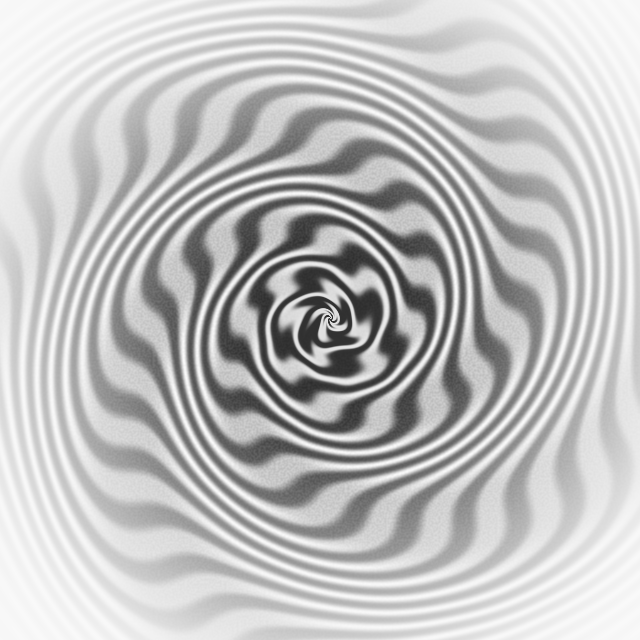
Give the GLSL for this background, as a WebGL 1 fragment shader.

```glsl
precision highp float;
// Monochrome whirl: four-fold rippled rings twisting out of a dark hub into white.

uniform vec2 u_resolution;

#define CENTER vec2(0.011, -0.005)
#define ARMS 4.0
#define TWIST 8.4
#define ARM_PHASE 0.45
#define RING_DENSITY 165.0
#define RING_PHASE 4.0
#define RIPPLE 14.0
#define HUB_WARP 0.018
#define GRAIN_SCALE 260.0
#define GRAIN_AMOUNT 0.10

vec2 gradientAt(vec2 cell) {
  vec3 h = fract(cell.xyx * vec3(0.1031, 0.1030, 0.0973));
  h += dot(h, h.yzx + 33.33);
  float angle = 6.2832 * fract((h.x + h.y) * h.z);
  return vec2(cos(angle), sin(angle));
}

float gradientNoise(vec2 p) {
  vec2 cell = floor(p);
  vec2 f = p - cell;
  vec2 w = f * f * f * (f * (f * 6.0 - 15.0) + 10.0);
  float a = dot(gradientAt(cell), f);
  float b = dot(gradientAt(cell + vec2(1.0, 0.0)), f - vec2(1.0, 0.0));
  float c = dot(gradientAt(cell + vec2(0.0, 1.0)), f - vec2(0.0, 1.0));
  float d = dot(gradientAt(cell + vec2(1.0, 1.0)), f - vec2(1.0, 1.0));
  return mix(mix(a, b, w.x), mix(c, d, w.x), w.y);
}

void main() {
  vec2 uv = (gl_FragCoord.xy - 0.5 * u_resolution) / min(u_resolution.x, u_resolution.y);
  vec2 p = uv - CENTER;

  // Bend the space near the hub so its lobes are irregular
  float hub = exp(-dot(p, p) * 70.0);
  vec2 bend = vec2(gradientNoise(p * 16.0 + 3.7), gradientNoise(p * 16.0 + 21.3));
  p += HUB_WARP * hub * bend;
  float radius = length(p);
  float angle = atan(p.y, p.x + 1e-6);

  // Logarithmic arms ripple the rings, crowding them on one flank of each arm
  float arm = ARMS * angle - TWIST * log(radius + 0.006) + ARM_PHASE;
  float ripple = RIPPLE * sqrt(radius * radius + 0.01) * cos(arm);
  float wobble = 0.9 * gradientNoise(uv * 6.0 + 8.0);
  float wave = 0.5 + 0.5 * cos(RING_DENSITY * radius + RING_PHASE + ripple + wobble);
  float crowding = smoothstep(-0.7, 0.8, sin(arm));

  // Soft grey stripes in the open flanks, crisp white ones in the crowded flanks
  float rim = smoothstep(0.05, 0.66, radius);
  float darkTone = mix(0.19, 0.93, rim);
  float openTone = mix(0.76, 0.92, smoothstep(0.15, 0.6, radius));
  float lightTone = mix(openTone, 0.97, crowding);
  lightTone = mix(lightTone, 0.88, hub);
  float stripe = mix(smoothstep(0.05, 0.8, wave), pow(wave, 1.25), crowding);
  stripe = mix(stripe, smoothstep(0.25, 0.95, wave), hub);
  float tone = mix(darkTone, lightTone, stripe);

  // White edge of the canvas
  tone = mix(tone, 0.98, 0.75 * smoothstep(0.48, 0.7, radius));

  // Fine grain, strongest on the soft mid tones
  float grain = gradientNoise(uv * GRAIN_SCALE + 40.0);
  tone += GRAIN_AMOUNT * grain * (1.0 - 0.6 * crowding) * (1.0 - rim) * (1.0 - hub);

  gl_FragColor = vec4(vec3(clamp(tone, 0.0, 1.0)), 1.0);
}
```
